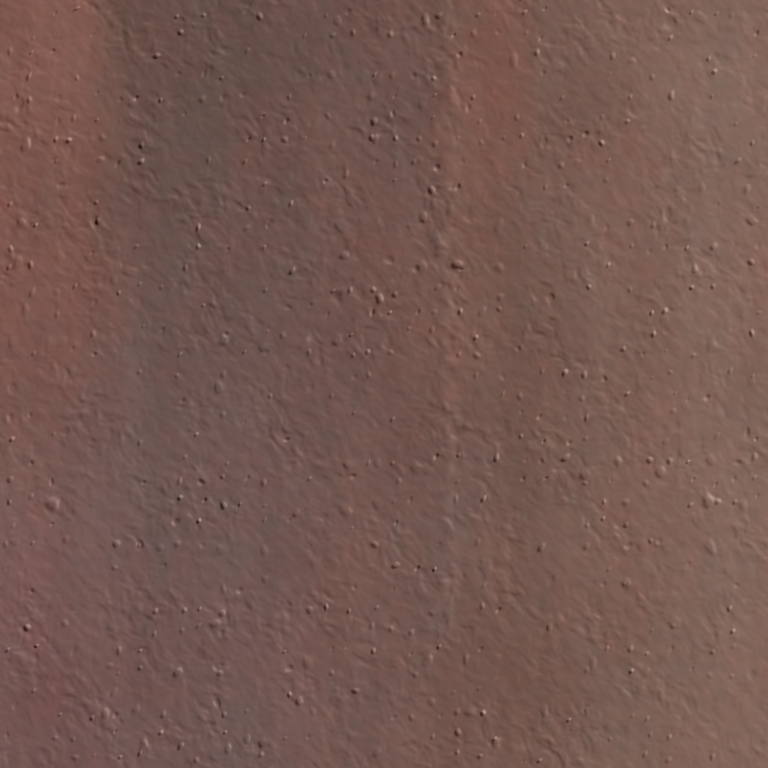
Reproduce this texture procedurally as a WebGL 2 fragment shader.

```glsl
#version 300 es
precision highp float;
// Weathered reddish-brown stone: soft vertical bands of tone with a crumbled
// seam, under flecked relief. Gradient noise makes the mottles and the height
// field; the height is lit by its difference along the light direction.

#define SEAM_X 0.578        // position of the crumbled seam
#define BAND_X 0.135        // left edge of the dark band
#define GRAIN_SCALE 74.0    // grains across the canvas
#define GRAIN_STRETCH 0.74  // frequency along the strokes relative to across
#define SLANT 0.75          // angle of the light, across the strokes
#define RELIEF 0.049        // strength of the lit relief
#define LIGHT_STEP 0.0023   // half width of the height difference
#define PIT_CELLS 19.0      // coarsest pit grid cells across the canvas
#define PIT_SHARE 0.36      // mean share of cells holding a pit
#define MOTTLE 0.066        // strength of the broad tone patches

out vec4 fragColor;
uniform vec2 u_resolution;

float hash(vec2 p) {
    vec3 q = fract(vec3(p.xyx) * vec3(0.1031, 0.1030, 0.0973));
    q += dot(q, q.yzx + 33.33);
    return fract((q.x + q.y) * q.z);
}

float cornerRamp(vec2 cell, vec2 offset) {
    float angle = 6.2832 * hash(cell);
    return dot(vec2(cos(angle), sin(angle)), offset);
}

float gradientNoise(vec2 p) {
    vec2 i = floor(p), f = p - i;
    vec2 u = f * f * f * (f * (f * 6.0 - 15.0) + 10.0);
    vec2 e = vec2(1.0, 0.0);
    return mix(mix(cornerRamp(i, f), cornerRamp(i + e, f - e), u.x),
               mix(cornerRamp(i + e.yx, f - e.yx), cornerRamp(i + 1.0, f - 1.0), u.x), u.y);
}

float fbm(vec2 p) {
    float sum = 0.0, gain = 1.0;
    for (int octave = 0; octave < 3; octave++) {
        sum += gain * gradientNoise(p);
        p = p * 2.07 + 17.3;
        gain *= 0.5;
    }
    return sum;
}

// Clustered ragged hollows and a few raised flecks, on two grids
float pits(vec2 p) {
    float sum = 0.0;
    for (int level = 0; level < 2; level++) {
        vec2 g = p * PIT_CELLS * (1.0 + 0.9 * float(level)) + 40.0;
        vec2 cell = floor(g);
        vec2 centre = 0.3 + 0.4 * vec2(hash(cell + 3.1), hash(cell + 7.7));
        vec2 d = g - cell - centre;
        float radius = mix(0.12, 0.24, hash(cell + 11.9));
        float blob = 1.0 - smoothstep(0.2, 1.0, length(d * vec2(1.25, 1.0)) / radius);
        float share = PIT_SHARE + 0.7 * gradientNoise(cell * 0.23 + 6.4);
        float side = hash(cell + 23.5) < 0.7 ? -1.0 : 0.8;
        sum += step(hash(cell + 19.3), share) * side * blob;
    }
    return sum;
}

float seamAt(float y) {
    return SEAM_X + 0.012 * fbm(vec2(2.5, y * 14.0));
}

float height(vec2 p, vec2 light) {
    p += 0.007 * vec2(gradientNoise(p * 36.0), gradientNoise(p * 36.0 + 51.0));
    vec2 across = vec2(dot(p, light), dot(p, vec2(-light.y, light.x)));
    vec2 q = across * GRAIN_SCALE * vec2(1.0, GRAIN_STRETCH) + 90.0;
    float grain = gradientNoise(q) + 0.48 * gradientNoise(q * 2.1 + 13.0);
    // Crumbs gathered along the seam
    float nearSeam = exp(-pow((p.x - seamAt(p.y) - 0.008) / 0.012, 2.0));
    float crumbs = nearSeam * smoothstep(0.05, 0.3, p.y) * gradientNoise(p * vec2(62.0, 48.0) + 25.0);
    return grain + 1.25 * pits(p) + 1.3 * crumbs;
}

// Broad vertical bands: warm left, dusky middle, paler right
vec3 bandColour(vec2 p, float seam) {
    vec3 left = mix(vec3(0.452, 0.338, 0.324), vec3(0.496, 0.342, 0.307), smoothstep(0.1, 0.8, p.y));
    vec3 dusk = mix(vec3(0.434, 0.337, 0.322), vec3(0.402, 0.314, 0.286), smoothstep(0.25, 0.95, p.y));
    vec3 ruddy = mix(vec3(0.452, 0.340, 0.314), vec3(0.428, 0.318, 0.290), p.y);
    dusk = mix(dusk, ruddy, smoothstep(0.28, 0.5, p.x));
    vec3 pale = mix(vec3(0.455, 0.344, 0.310), vec3(0.518, 0.400, 0.358), smoothstep(0.62, 1.02, p.x));
    float softLeft = mix(0.11, 0.028, p.y);
    float softSeam = mix(0.13, 0.022, smoothstep(0.25, 0.85, p.y));
    float edge = BAND_X + 0.02 * gradientNoise(vec2(4.0, p.y * 7.0));
    vec3 colour = mix(left, dusk, smoothstep(edge - softLeft, edge + softLeft, p.x));
    colour = mix(colour, pale, smoothstep(seam - softSeam, seam + softSeam, p.x));
    float blush = exp(-pow((p.x - seam - 0.055) / 0.055, 2.0)) * smoothstep(0.4, 0.9, p.y);
    return colour + blush * vec3(0.020, -0.002, -0.008);
}

void main() {
    vec2 p = gl_FragCoord.xy / u_resolution;
    float seam = seamAt(p.y);
    vec3 colour = bandColour(p, seam);

    // Mottles, faint vertical streaks and shifts between red and grey
    colour *= 1.0 + MOTTLE * fbm(p * vec2(8.0, 5.0) + 5.0);
    colour *= 1.0 + 0.040 * gradientNoise(vec2(p.x * 26.0, p.y * 2.0) + 31.0);
    colour *= 1.0 + 0.045 * gradientNoise(p * 48.0 + 15.0);
    float redness = fbm(p * vec2(8.0, 4.0) + 63.0) + 0.8 * gradientNoise(p * 36.0 + 9.0);
    colour += redness * vec3(0.018, -0.008, -0.010);

    // Broken pale strip and shade along the seam
    float wear = smoothstep(0.05, 0.3, p.y) * smoothstep(-0.3, 0.35, fbm(vec2(8.0, p.y * 24.0)));
    float strip = smoothstep(-0.003, 0.009, p.x - seam) * (1.0 - smoothstep(0.010, 0.030, p.x - seam));
    float shade = exp(-pow((p.x - seam + 0.006) / 0.006, 2.0));
    colour *= 1.0 + wear * (0.065 * strip - 0.055 * shade);

    // Lit relief: steep flecks stand out, rougher in patches
    vec2 light = vec2(cos(SLANT), sin(SLANT));
    float slope = height(p + light * LIGHT_STEP, light) - height(p - light * LIGHT_STEP, light);
    slope *= 0.75 + 0.9 * min(abs(slope), 1.1);
    float rough = mix(0.6, 1.6, smoothstep(-0.25, 0.5, fbm(p * 13.0 + 77.0)));
    colour += RELIEF * rough * slope * vec3(1.08, 1.0, 0.96);

    fragColor = vec4(clamp(colour, 0.0, 1.0), 1.0);
}
```
